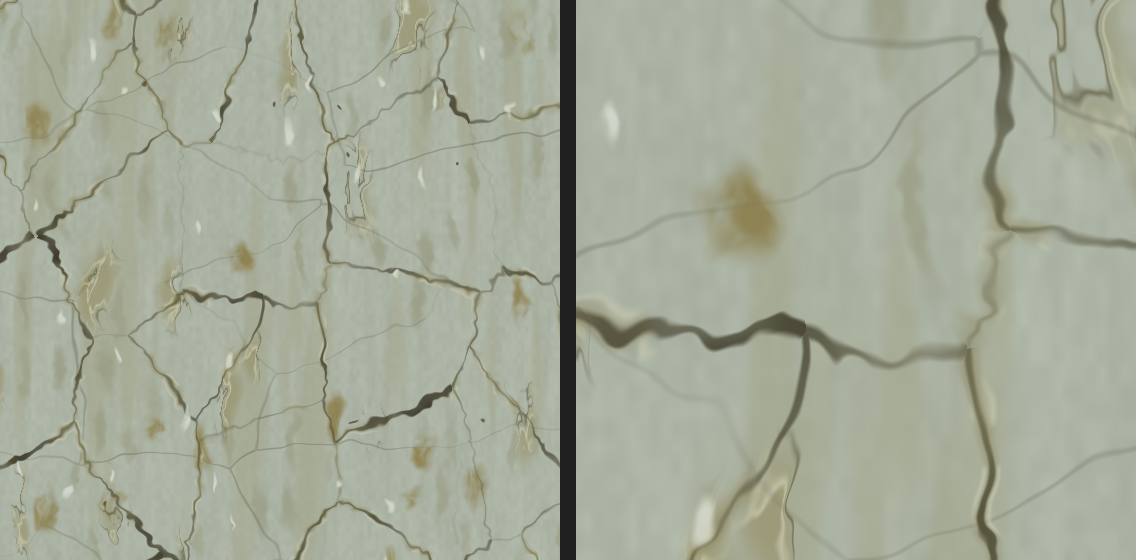
Left, the full canvas; right, a detail of the centre.
A WebGL 2 fragment shader for this texture:

```glsl
#version 300 es
precision highp float;
// Weathered pale paint: faint vertical streaks, ochre stains and white chips
// are scattered on jittered grids; warped Voronoi borders form the cracks,
// and contour lines of stretched noise form the flaking patches.
uniform vec2 u_resolution;
out vec4 fragColor;

float hash(vec2 p) {
    return fract(sin(dot(p, vec2(127.1, 311.7))) * 43758.55);
}

vec2 hash2(vec2 p) {
    return vec2(hash(p), hash(p + 37.3));
}

float noise(vec2 p) {
    vec2 i = floor(p), f = fract(p);
    f = f * f * (3.0 - 2.0 * f);
    return mix(mix(hash(i), hash(i + vec2(1, 0)), f.x),
               mix(hash(i + vec2(0, 1)), hash(i + vec2(1, 1)), f.x), f.y);
}

float fbm(vec2 p) {
    return 0.55 * noise(p) + 0.3 * noise(p * 2.1 + 5.0) + 0.15 * noise(p * 4.3 + 9.0);
}

vec2 warp(vec2 p, float frequency, float amount) {
    vec2 q = p * frequency;
    return p + amount * (vec2(noise(q), noise(q + 51.7)) - 0.5);
}

// Coverage of rough ellipses, one per grid cell with the given chance
float scatter(vec2 p, vec2 grid, vec2 radius, float chance, float soft, float seed) {
    vec2 home = floor(p * grid);
    float cover = 0.0;
    for (int y = -1; y <= 1; y++)
    for (int x = -1; x <= 1; x++) {
        vec2 id = home + vec2(x, y);
        vec2 centre = (id + 0.1 + 0.8 * hash2(id + seed)) / grid;
        vec2 size = radius * (0.6 + 0.8 * hash2(id + seed + 11.0));
        float present = step(hash(id + seed + 23.0), chance);
        float d = length((p - centre) / size);
        cover = max(cover, present * (1.0 - smoothstep(1.0 - soft, 1.0 + soft, d)));
    }
    return cover;
}

// x: distance to the nearest cell border, y: random strength of that border
vec2 crackBorder(vec2 p, vec2 grid, float seed) {
    vec2 q = p * grid, home = floor(q), nearId = home, toNear = vec2(8.0);
    for (int y = -1; y <= 1; y++)
    for (int x = -1; x <= 1; x++) {
        vec2 id = home + vec2(x, y);
        vec2 r = id + hash2(id + seed) - q;
        if (dot(r, r) < dot(toNear, toNear)) { toNear = r; nearId = id; }
    }
    vec2 border = vec2(8.0, 0.0);
    for (int y = -2; y <= 2; y++)
    for (int x = -2; x <= 2; x++) {
        vec2 id = nearId + vec2(x, y);
        if (x == 0 && y == 0) continue;
        vec2 r = id + hash2(id + seed) - q;
        float d = dot(0.5 * (r + toNear), normalize(r - toNear));
        if (d < border.x) border = vec2(d, hash(id + nearId + seed + 3.0));
    }
    return vec2(border.x * 2.0 / (grid.x + grid.y), border.y);
}

float line(float d, float halfWidth, float soft) {
    return 1.0 - smoothstep(halfWidth - soft * 0.5, halfWidth + soft, d);
}

void main() {
    vec2 p = gl_FragCoord.xy / u_resolution.y;
    float soft = max(0.0024, 1.0 / u_resolution.y);
    vec2 rough = warp(warp(p, 9.0, 0.035), 32.0, 0.014);
    vec2 ragged = warp(rough, 80.0, 0.009);

    // Pale ground with narrow vertical streaks
    vec3 color = vec3(0.674, 0.706, 0.648);
    color += 0.045 * (fbm(p * vec2(65.0, 6.0)) - 0.5);
    color += 0.03 * (noise(p * vec2(150.0, 90.0)) - 0.5);
    float columns = smoothstep(0.5, 0.75, fbm(p * vec2(24.0, 2.6) + 4.0));
    color = mix(color, vec3(0.635, 0.645, 0.54), 0.55 * columns);
    float drips = scatter(ragged, vec2(14.0, 8.0), vec2(0.01, 0.038), 0.48, 0.55, 5.0);
    color = mix(color, vec3(0.58, 0.585, 0.475), 0.5 * drips * (0.5 + 0.8 * noise(p * 12.0)));

    // Ochre stains with mottled, ragged edges
    float stain = scatter(ragged, vec2(9.0, 7.0), vec2(0.015, 0.028), 0.24, 0.5, 71.0);
    float mottling = smoothstep(0.2, 0.75, fbm(ragged * vec2(60.0, 28.0)));
    color = mix(color, vec3(0.54, 0.48, 0.27), 0.8 * stain * mottling);

    // Flaking patches with tan, bright and dark contours
    float flake = scatter(rough, vec2(7.0, 5.0), vec2(0.022, 0.06), 0.42, 0.5, 131.0);
    float relief = fbm(rough * vec2(40.0, 14.0));
    color = mix(color, vec3(0.58, 0.55, 0.38), 0.55 * flake * smoothstep(0.4, 0.6, relief));
    color = mix(color, vec3(0.81, 0.82, 0.72), 0.65 * flake * line(abs(relief - 0.58), 0.015, 0.04));
    color = mix(color, vec3(0.32, 0.29, 0.18), 0.65 * flake * line(abs(relief - 0.47), 0.006, 0.03));

    // Faint hairlines
    vec2 hair = crackBorder(warp(rough, 7.0, 0.04), vec2(2.8, 4.6), 17.0);
    float hairInk = smoothstep(0.1, 0.5, hair.y) * (0.15 + 0.45 * noise(p * 9.0));
    color = mix(color, vec3(0.45, 0.46, 0.38), hairInk * line(hair.x, 0.0012, soft));

    // Main cracks: stained fringe, broken pale rim, tapering dark core
    vec2 crack = crackBorder(ragged, vec2(5.0, 3.8), 43.0);
    float shown = smoothstep(0.0, 0.35, crack.y);
    float swell = smoothstep(0.25, 0.9, fbm(p * 15.0 + 8.0));
    float halfWidth = 0.0009 + mix(0.001, 0.0055, pow(crack.y, 3.0)) * swell;
    float fringe = shown * smoothstep(0.5, 0.75, noise(p * 17.0 + 30.0));
    color = mix(color, vec3(0.56, 0.53, 0.36), 0.5 * fringe * line(crack.x, 0.004, 0.007));
    float rim = line(abs(crack.x - halfWidth - 0.005), 0.001, 0.003);
    float brokenRim = fringe * smoothstep(0.45, 0.7, noise(p * 50.0));
    color = mix(color, vec3(0.8, 0.81, 0.72), 0.6 * brokenRim * rim);
    vec3 coreColor = mix(vec3(0.37, 0.36, 0.26), vec3(0.15, 0.13, 0.08), swell * crack.y);
    float coreInk = (0.25 + 0.75 * shown) * mix(0.5, 0.9, crack.y) * (0.65 + 0.35 * swell);
    color = mix(color, coreColor, coreInk * line(crack.x, halfWidth, soft));

    // White chips and dark specks
    float chips = scatter(ragged, vec2(11.0, 9.0), vec2(0.005, 0.012), 0.22, 0.6, 211.0);
    color = mix(color, vec3(0.86, 0.88, 0.83), 0.75 * chips);
    float specks = scatter(ragged, vec2(9.0), vec2(0.004), 0.1, 0.5, 307.0);
    color = mix(color, vec3(0.33, 0.29, 0.17), 0.8 * specks);

    fragColor = vec4(color, 1.0);
}
```
